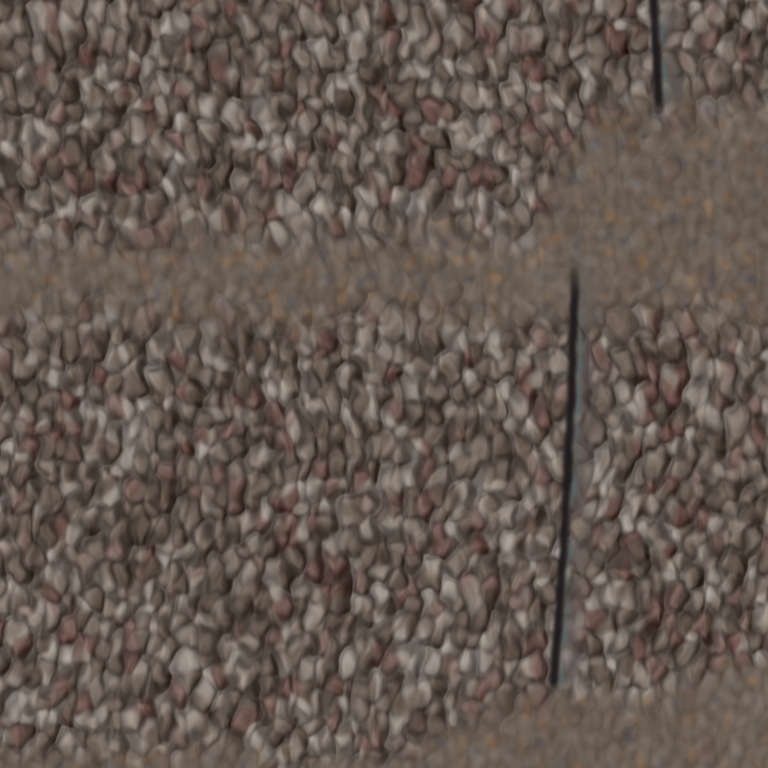
A WebGL 2 fragment shader for this texture:

```glsl
#version 300 es
precision highp float;
// Weathered asphalt shingles: mineral granules, smooth worn bands and two dark slits.
uniform vec2 u_resolution;
out vec4 outColor;

const vec3 GRAIN_DARK = vec3(0.365, 0.312, 0.278);
const vec3 GRAIN_LIGHT = vec3(0.605, 0.565, 0.530);
const vec3 GRAIN_RED = vec3(0.400, 0.285, 0.260);
const vec3 WORN = vec3(0.425, 0.375, 0.335);
const vec3 SLIT_CORE = vec3(0.120, 0.105, 0.110);
const vec3 SLIT_TEAL = vec3(0.330, 0.400, 0.400);
const vec3 SLIT_HAZE = vec3(0.375, 0.345, 0.335);
const vec2 GRAIN_COUNT = vec2(56.0, 40.0);

vec3 hash3(vec2 p) {
  vec3 q = fract(p.xyx * vec3(0.1031, 0.1030, 0.0973));
  q += dot(q, q.yxz + 33.33);
  return fract((q.xxy + q.yzz) * q.zyx);
}

float gradientNoise(vec2 p) {
  vec2 cell = floor(p), f = p - cell;
  vec2 u = f * f * f * (f * (f * 6.0 - 15.0) + 10.0);
  vec4 corner;
  for (int i = 0; i < 4; i++) {
    vec2 o = vec2(i & 1, i >> 1);
    float angle = 6.2832 * hash3(cell + o + 71.0).x;
    corner[i] = dot(vec2(cos(angle), sin(angle)), f - o);
  }
  return mix(mix(corner.x, corner.y, u.x), mix(corner.z, corner.w, u.x), u.y);
}

// Blurred cellular stones, each with its own tone and lit from the upper left.
vec3 granules(vec2 p, float sharpness) {
  vec2 cell = floor(p);
  vec3 total = vec3(0.0);
  float weightSum = 0.0;
  for (int y = -1; y <= 1; y++) {
    for (int x = -1; x <= 1; x++) {
      vec2 id = cell + vec2(x, y);
      vec3 h = hash3(id + 19.0), k = hash3(id + 157.0);
      vec2 d = p - id - 0.5 - 0.85 * (h.xy - 0.5);
      float weight = exp(-sharpness * dot(d, d));
      vec3 tone = mix(GRAIN_DARK, GRAIN_LIGHT, pow(h.z, 1.5));
      tone = mix(tone, GRAIN_RED, 0.7 * smoothstep(0.76, 0.94, k.x));
      tone += dot(d, vec2(-0.15, 0.08));
      total += weight * tone;
      weightSum += weight;
    }
  }
  float gap = -log(weightSum) / sharpness;
  return total / weightSum * mix(1.05, 0.70, smoothstep(-0.02, 0.30, gap));
}

// Soft-edged horizontal band between two heights.
float band(float y, float low, float high, float blur) {
  return smoothstep(low - blur, low + blur, y) * (1.0 - smoothstep(high - blur, high + blur, y));
}

float wornMask(vec2 uv) {
  float ragged = 0.035 * gradientNoise(uv * 9.0) + 0.03 * gradientNoise(uv * 27.0);
  float y = uv.y + ragged;
  float stepUp = smoothstep(0.66, 0.80, uv.x);
  float upper = band(y, 0.585, 0.690 + 0.14 * stepUp + 0.03 * stepUp * uv.x, 0.045);
  float lowerTop = mix(0.015, 0.09, smoothstep(0.5, 0.68, uv.x));
  lowerTop += 0.06 * smoothstep(0.84, 1.0, uv.x);
  return max(upper, 1.0 - smoothstep(lowerTop - 0.03, lowerTop + 0.03, y));
}

// Muted fine grit with faint ochre and blue flecks.
vec3 wornSurface(vec2 uv, vec3 grain) {
  vec3 color = mix(WORN, grain, 0.2);
  color += 0.06 * gradientNoise(uv * vec2(75.0, 60.0));
  float fleck = gradientNoise(uv * vec2(46.0, 40.0) + 7.0);
  color += smoothstep(0.15, 0.6, fleck) * vec3(0.06, 0.015, -0.035);
  color += smoothstep(0.15, 0.6, -fleck) * vec3(-0.05, -0.025, 0.005);
  return color;
}

// Dark groove with a broken teal rim and hazy shading to its right.
vec3 addSlit(vec3 color, vec2 uv, float centerX, float low, float high, float fade) {
  float wobble = 0.002 * gradientNoise(vec2(3.0, uv.y * 30.0));
  float d = uv.x - centerX - wobble;
  float along = smoothstep(low - 0.006, low + 0.014, uv.y) * (1.0 - smoothstep(high - fade, high, uv.y));
  float patchy = gradientNoise(uv * vec2(30.0, 38.0) + 5.0);
  float haze = smoothstep(0.0, 0.008, d) * (1.0 - smoothstep(0.014, 0.045, d));
  color = mix(color, SLIT_HAZE, along * haze * clamp(0.5 + patchy, 0.0, 1.0));
  float rim = exp(-pow((d - 0.0095) / 0.004, 2.0));
  color = mix(color, SLIT_TEAL, along * rim * clamp(0.4 + 1.3 * patchy, 0.0, 0.85));
  float core = 1.0 - smoothstep(0.001, 0.0095, abs(d));
  return mix(color, SLIT_CORE, 0.95 * along * core);
}

void main() {
  vec2 uv = gl_FragCoord.xy / u_resolution;

  // Gently varying lean and size of the stones.
  vec2 warp = vec2(gradientNoise(uv * 7.0 + 3.0), gradientNoise(uv * 7.0 + 40.0));
  vec2 p = (uv + 0.014 * warp) * GRAIN_COUNT;
  p.x += mix(0.3, -0.3, smoothstep(0.3, 0.6, uv.y)) * (0.45 - uv.y) * 12.0;
  p += 0.5 * vec2(gradientNoise(p * 0.9), gradientNoise(p * 0.9 + 23.0));
  vec3 grain = granules(p, 9.5);

  // Fine streaks and mottling break up the stone outlines.
  grain += 0.10 * gradientNoise(p * vec2(1.7, 1.3) + 11.0);
  grain += 0.06 * gradientNoise(p * vec2(2.9, 2.1) + 37.0);
  grain += 0.03 * gradientNoise(uv * 5.0 + 60.0);

  vec3 color = mix(grain, wornSurface(uv, grain), wornMask(uv));

  // Long slit bows slightly; short slit leaves through the top.
  float longX = mix(0.720, 0.748, 1.0 - pow(1.0 - clamp((uv.y - 0.1) / 0.56, 0.0, 1.0), 1.6));
  color = addSlit(color, uv, longX, 0.10, 0.675, 0.07);
  color = addSlit(color, uv, 0.851 + 0.05 * (1.0 - uv.y), 0.855, 1.1, 0.01);
  outColor = vec4(clamp(color, 0.0, 1.0), 1.0);
}
```
